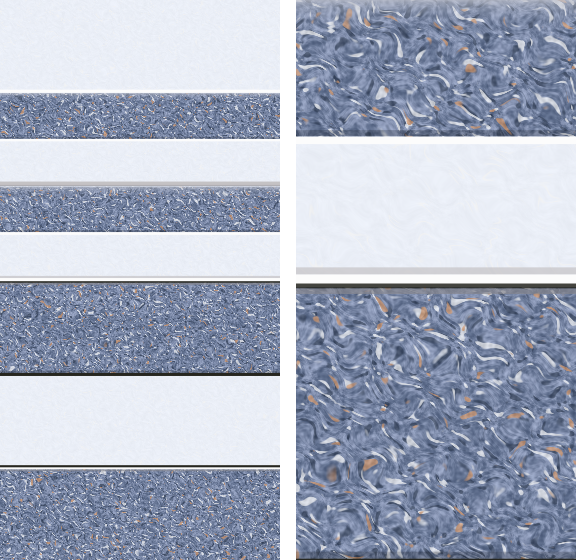
Left: the whole. Right: its middle third, enlarged.
Give the GLSL for this pattern, as a WebGL 1 fragment shader.

```glsl
precision highp float;
uniform vec2 u_resolution;

vec2 gradientAt(vec2 cell) {
  float h = fract(sin(dot(cell, vec2(127.1, 311.7))) * 43758.55);
  return vec2(cos(h * 6.2832), sin(h * 6.2832));
}

// Gradient noise, roughly -0.7 to 0.7
float noise(vec2 p) {
  vec2 i = floor(p), f = fract(p);
  vec2 u = f * f * f * (f * (f * 6.0 - 15.0) + 10.0);
  float a = dot(gradientAt(i), f);
  float b = dot(gradientAt(i + vec2(1, 0)), f - vec2(1, 0));
  float c = dot(gradientAt(i + vec2(0, 1)), f - vec2(0, 1));
  float d = dot(gradientAt(i + vec2(1, 1)), f - vec2(1, 1));
  return mix(mix(a, b, u.x), mix(c, d, u.x), u.y);
}

float fbm(vec2 p) {
  float sum = 0.0, amp = 0.6;
  for (int i = 0; i < 4; i++) {
    sum += amp * noise(p);
    p = mat2(1.6, 1.2, -1.2, 1.6) * p + 7.3;
    amp *= 0.7;
  }
  return sum;
}

// Antialiased span between two depths
float span(float y, float top, float bottom) {
  float aa = 6.0 / u_resolution.y;
  return smoothstep(top - aa, top + aa, y) - smoothstep(bottom - aa, bottom + aa, y);
}

// Slanted, warped coordinates give the crystals their drift
vec2 crystalSpace(vec2 p) {
  vec2 warp = vec2(noise(p * 5.0), noise(p * 5.0 + 31.7));
  p += 0.12 * warp;
  return mat2(0.87, 0.5, -0.5, 0.87) * p * vec2(1.0, 1.15);
}

vec3 blueGranite(vec2 p) {
  vec2 q = crystalSpace(p);
  float grain = fbm(q * vec2(9.0, 14.0));
  float fine = noise(q * vec2(21.0, 30.0) + 5.1);
  float cloud = noise(p * 1.7);
  vec3 col = mix(vec3(0.36, 0.42, 0.54), vec3(0.58, 0.63, 0.75),
                 smoothstep(-0.4, 0.45, grain + 0.3 * fine + 0.15 * cloud));
  // Dark pits, pale shards and ochre chips
  float pit = smoothstep(0.18, 0.42, noise(q * vec2(13.0, 19.0) + 40.0) + 0.25 * fine);
  col = mix(col, vec3(0.22, 0.27, 0.36), 0.75 * pit);
  float shard = noise(q * vec2(9.0, 19.0) + 83.0) + 0.3 * fine + 0.12 * cloud;
  col = mix(col, vec3(0.88, 0.89, 0.91), 0.85 * smoothstep(0.24, 0.44, shard));
  float chip = noise(q * vec2(9.0, 13.0) + 140.0) + 0.2 * noise(p * 3.0 + 9.0);
  col = mix(col, vec3(0.78, 0.58, 0.44), 0.8 * smoothstep(0.37, 0.48, chip));
  return col + 0.13 * noise(p * 31.0);
}

vec3 paleStone(vec2 p) {
  vec2 q = crystalSpace(p);
  float grain = fbm(q * vec2(8.0, 14.0) + 60.0);
  vec3 col = vec3(0.918, 0.935, 0.968) + 0.035 * grain;
  float vein = 1.0 - smoothstep(0.0, 0.09, abs(noise(q * vec2(5.0, 11.0) + 17.0)));
  vein *= smoothstep(-0.05, 0.3, noise(p * 6.0 + 3.0));
  return mix(col, vec3(0.96, 0.955, 0.945), 0.6 * vein);
}

void main() {
  // Twelve units tall, y measured downward
  vec2 p = gl_FragCoord.xy / u_resolution.y * 12.0;
  float y = 12.0 - p.y;

  float blue = span(y, 2.0, 3.0) + span(y, 4.0, 5.0)
             + span(y, 6.05, 8.0) + span(y, 10.05, 12.5);
  vec3 col = mix(paleStone(p), blueGranite(p), blue);

  // Soft bevels under the upper edges and above the lower ones
  float haze = span(y, 2.0, 2.5) * exp(-22.0 * max(y - 2.0, 0.0))
             + span(y, 4.0, 4.5) * exp(-14.0 * max(y - 4.0, 0.0));
  col = mix(col, vec3(0.77, 0.78, 0.82), 0.75 * haze);
  float shade = span(y, 2.93, 2.97) + span(y, 4.93, 4.97) + span(y, 7.94, 7.99);
  col *= 1.0 - 0.18 * shade;

  // White joints
  float white = span(y, 1.92, 1.985) + span(y, 2.975, 3.03) + span(y, 4.975, 5.03)
              + span(y, 5.96, 6.03) + span(y, 10.015, 10.06);
  col = mix(col, vec3(0.99), white);

  // Grey ledges
  float ledge = span(y, 3.89, 3.98) + 0.7 * span(y, 5.91, 5.96);
  col = mix(col, vec3(0.77, 0.76, 0.77), ledge);
  col = mix(col, vec3(0.53, 0.53, 0.56), 0.7 * span(y, 6.06, 6.1)
            + 0.6 * span(y, 10.06, 10.1) + 0.4 * span(y, 3.96, 3.99));

  // Dark joints
  float dark = 0.85 * span(y, 6.025, 6.06) + span(y, 7.99, 8.055) + span(y, 9.97, 10.015);
  col = mix(col, vec3(0.15, 0.15, 0.12), dark);

  gl_FragColor = vec4(clamp(col, 0.0, 1.0), 1.0);
}
```
